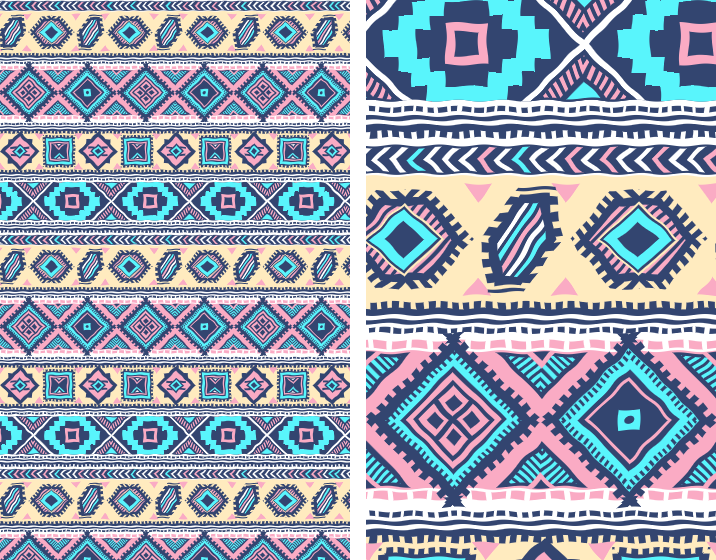
Left: the whole. Right: its middle third, enlarged.
A WebGL 2 fragment shader for this pattern:

```glsl
#version 300 es
precision highp float;
// Woven folk bands: toothed eyes, diamonds, stars and stepped crosses between beaded borders.
uniform vec2 u_resolution;
out vec4 fragColor;

const vec3 NAVY = vec3(.20, .27, .44);
const vec3 WHITE = vec3(1);
const vec3 CREAM = vec3(1, .92, .75);
const vec3 PINK = vec3(.98, .67, .77);
const vec3 CYAN = vec3(.35, .96, .99);

vec3 color = WHITE;
float pixel;

float hash(float n) { return fract(sin(n * 91.7) * 4375.5); }
float cell(float x, float center, float period) { return mod(x - center + .5 * period, period) - .5 * period; }
float stripe(float x, float period, float width) { return abs(mod(x, period) - .5 * period) - .5 * width; }
float band(float y, float low, float high) { return max(low - y, y - high); }
void paint(vec3 ink, float d) { color = mix(color, ink, clamp(.5 - d / pixel, 0., 1.)); }

// Pink triangles along both edges of a cream band, pointing inward
void triangles(float x, float depth, float tip) {
  paint(PINK, max(depth - tip - 8.5, abs(x) - (depth - tip) * .75));
}

void chevronRow(vec2 p) {
  paint(NAVY, band(p.y, 1.5, 14.5));
  float u = p.x - abs(p.y - 8.);
  float pick = hash(floor(u / 8.));
  vec3 ink = pick < .6 ? WHITE : pick < .8 ? CYAN : PINK;
  paint(ink, max(band(p.y, 2.5, 13.5), stripe(u, 8., 3.) * .7));
}

void eyeRow(vec2 p) {
  paint(CREAM, band(p.y, 15.5, 77.));
  float y = p.y - 44.5;
  // Hexagonal eye
  vec2 q = vec2(cell(p.x, 70.5, 107.), y), a = abs(q);
  float leaf = cell(p.x, 124., 107.);
  triangles(abs(leaf) - 20., a.y, 17.);
  float hexagon = max(a.y - 19., a.x * .75 + a.y * .62 - 20.);
  paint(NAVY, min(hexagon, max(hexagon - 3.5, stripe(a.x - a.y, 7., 4.) * .7)));
  float m = a.x + a.y * 1.1;
  paint(PINK, max(max(hexagon + 3.5, 18.5 - m), stripe(q.x + q.y, 5., 2.8) * .7));
  paint(CREAM, (abs(m - 18.) - .7) * .7);
  paint(CYAN, (abs(m - 12.5) - 3.2) * .7);
  // Leaning leaf with slanted stripes
  q = vec2(leaf + y * .3, y);
  a = abs(q);
  hexagon = max(a.y - 21., a.x * .9 + a.y * .4 - 14.);
  paint(NAVY, min(hexagon, max(hexagon - 3., stripe(y, 7., 4.))));
  float u = q.x + y * .35 + 20.;
  float turn = mod(floor(u / 4.5), 3.);
  paint(turn < 1. ? CYAN : turn < 2. ? PINK : WHITE, max(hexagon + 4., stripe(u, 4.5, 2.5)));
}

void diamondRow(vec2 p) {
  float x = cell(p.x, 39.5, 80.25);
  bool rose = abs(cell(p.x, 39.5, 160.5)) < 40.125;
  vec2 q = vec2(x, p.y - 127.), a = abs(q);
  float m = a.x + a.y, along = a.x - a.y;
  // Dashes and hatched corner triangles
  paint(PINK, max(abs(a.y - 34.5) - 1.8, stripe(p.x, 9., 6.5)));
  paint(PINK, a.y - 31.5);
  paint(NAVY, max(a.y - 30.5, (50. - m) * .7));
  paint(CYAN, max(max(a.y - 29., (53. - m) * .7), stripe(along, 4.2, 2.3) * .7));
  paint(PINK, max(a.y - 31., (64. - m) * .7));
  paint(NAVY, max(a.y - 31., (67. - m) * .7));
  // Notched frame with crossed tips
  paint(NAVY, (m - 37.) * .7);
  paint(NAVY, max((m - 41.) * .7, stripe(along, 8., 4.5) * .7));
  paint(NAVY, max(abs(a.x - abs(a.y - 37.)) - 2.2, band(a.y, 35., 40.)));
  paint(CYAN, (abs(m - 28.) - (rose ? 3.2 : 4.5)) * .7);
  paint(NAVY, max((abs(m - 30.) - 2.) * .7, stripe(along, 4., 1.8) * .7));
  if (rose) {
    // Four-part lattice
    paint(PINK, (abs(m - 20.5) - 1.8) * .7);
    vec2 d = abs(vec2(q.x + q.y, q.x - q.y));
    paint(PINK, max(m - 16., 1.8 - min(d.x, d.y)) * .7);
    paint(NAVY, (max(abs(d.x - 8.), abs(d.y - 8.)) - 3.8) * .7);
  } else {
    paint(PINK, (abs(m - 19.) - 1.) * .7);
    paint(CYAN, max(a.x, a.y) - 4.8);
    paint(NAVY, length(q) - 2.);
  }
}

void starRow(vec2 p) {
  paint(CREAM, band(p.y, 180., 237.));
  vec2 q = vec2(cell(p.x, 27.5, 107.), p.y - 207.5), a = abs(q);
  triangles(cell(p.x, 54., 53.5), a.y, 16.);
  // Eight-pointed star
  float m = a.x + a.y;
  paint(NAVY, min((m - 27.) * .7, max(a.x, a.y) - 16.5));
  paint(PINK, (m - 20.5) * .7);
  paint(NAVY, max(abs(a.y - 5.) - 1.3, band(a.x, 5., 13.)));
  paint(NAVY, (m - 10.5) * .7);
  paint(CYAN, (abs(m - 6.) - 1.7) * .7);
  // Toothed square with opposed triangles
  q.x = cell(p.x, 81., 107.);
  a = abs(q);
  float box = max(a.x, a.y);
  paint(NAVY, min(box - 19.5, max(box - 22., stripe(min(a.x, a.y), 5., 3.))));
  paint(CYAN, abs(box - 16.) - 1.7);
  paint(PINK, abs(box - 11.8) - .9);
  float wedge = a.y - a.x;
  paint(q.y < 0. ? PINK : CYAN, max(box - 9.5, (abs(wedge - 3.) - 1.2) * .7));
  paint(WHITE, max(a.y - 9.5, (7. - wedge) * .7));
}

void crossRow(vec2 p) {
  vec2 q = vec2(cell(p.x, 99., 107.), p.y - 276.), a = abs(q);
  float edge = a.y - 26.;
  paint(NAVY, edge);
  // Stepped cross on a stepped halo
  float steps = a.x + 6.5 * floor(a.y / 6.5);
  paint(CYAN, max(edge, steps - 38.));
  paint(NAVY, max(a.y - 19.5, steps - 23.));
  paint(PINK, abs(max(a.x, a.y) - 7.5) - 2.);
  // White saltire with hatched wedges above and below
  q.x = cell(p.x, 152.5, 107.);
  a = abs(q);
  float wedge = a.y - a.x;
  paint(WHITE, max(edge, (abs(wedge) - 2.) * .7));
  paint(NAVY, max(edge, (2. - wedge) * .7));
  paint(PINK, max(max(edge + 1., (5. - wedge) * .7), stripe(a.x + a.y * .5, 4., 2.)));
  paint(NAVY, max(edge, (14. - wedge) * .7));
  paint(CYAN, max(edge + 1., (17. - wedge) * .7));
}

// Comb, rule and beads shared by all four borders
void border(vec2 p) {
  float s = p.y < 128. ? 76. - p.y : p.y < 210. ? p.y - 180. : p.y < 275. ? 236. - p.y : p.y - 316.;
  paint(NAVY, min(band(s, -3., 0.), max(band(s, -1., 3.), stripe(p.x, 5.35, 3.2))));
  paint(NAVY, band(s, -7., -5.));
  float width = 2.6 + 2. * hash(floor(p.x / 5.35));
  paint(NAVY, max(abs(s + 10.) - 1.2, stripe(p.x, 5.35, width)));
}

void main() {
  // The canvas is 480 units wide, measured down from the top
  pixel = 480. / u_resolution.x;
  vec2 p = vec2(gl_FragCoord.x, u_resolution.y - gl_FragCoord.y) * pixel;
  p += .45 * sin(p.yx * .31 + 2. * sin(p * .17)); // hand-drawn wobble
  p.y = mod(p.y, 321.);
  if (p.y < 15.) chevronRow(p);
  else if (p.y < 81.) eyeRow(p);
  else if (p.y < 172.) diamondRow(p);
  else if (p.y < 240.) starRow(p);
  else crossRow(p);
  border(p);
  fragColor = vec4(color, 1);
}
```
